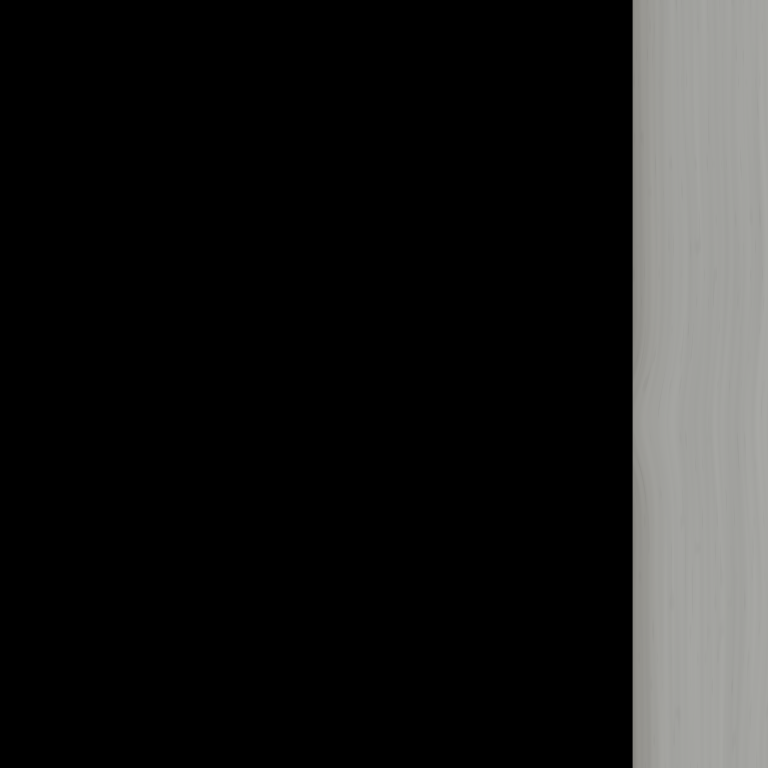
A three.js fragment shader for this background:

```glsl
// A black field with a pale grey wooden panel along the right side.
// The grain is value noise stretched along the height, bent near a knot
// at the panel's left edge and layered from broad bands to fine fibres.

varying vec2 vUv;

// Sine-free hash of a lattice point, 0 to 1
float hash(vec2 p) {
  vec3 q = fract(vec3(p.xyx) * 0.1031);
  q += dot(q, q.yzx + 33.33);
  return fract((q.x + q.y) * q.z);
}

float noise(vec2 p) {
  vec2 cell = floor(p);
  vec2 f = fract(p);
  f = f * f * (3.0 - 2.0 * f);
  float low = mix(hash(cell), hash(cell + vec2(1.0, 0.0)), f.x);
  float high = mix(hash(cell + vec2(0.0, 1.0)), hash(cell + vec2(1.0, 1.0)), f.x);
  return mix(low, high, f.y);
}

// Sideways position of the fibre passing through p
float fibrePosition(vec2 p, float edge) {
  float knot = (p.y - 0.45) / 0.075;
  float bend = 0.026 * exp(-knot * knot) * exp(-18.0 * (p.x - edge));
  float sway = 0.012 * (noise(vec2(p.x * 9.0, p.y * 4.5)) - 0.5);
  return p.x + bend + sway;
}

// Layered streaks, centred on zero
float grain(float fibre, float y) {
  float sum = 0.0;
  float weight = 0.5;
  vec2 scale = vec2(45.0, 1.6);
  for (int i = 0; i < 4; i++) {
    sum += weight * (noise(vec2(fibre, y) * scale + float(i) * 17.0) - 0.5);
    scale *= vec2(2.1, 1.7);
    weight *= 0.65;
  }
  return sum;
}

vec3 woodColor(vec2 p, float edge) {
  float fibre = fibrePosition(p, edge);

  // Darker heartwood on the left, paler wood to the right
  float pale = smoothstep(edge - 0.005, edge + 0.065, fibre);
  vec3 wood = mix(vec3(0.575, 0.57, 0.55), vec3(0.642, 0.643, 0.63), pale);

  wood += 0.05 * grain(fibre, p.y);

  // Thin growth lines, strongest beside the knot
  float rings = sin(fibre * 620.0 + 5.0 * noise(vec2(fibre * 30.0, p.y * 2.0)));
  wood += rings * mix(0.007, 0.003, pale);

  // Short pores and a slight shade along the edge
  wood -= 0.016 * smoothstep(0.78, 1.0, noise(vec2(fibre * 330.0, p.y * 28.0)));
  wood -= 0.04 * exp(-(p.x - edge) * 180.0);
  return wood;
}

void main() {
  float panelEdge = 0.8237;
  float panel = smoothstep(panelEdge - 0.001, panelEdge + 0.001, vUv.x);
  vec3 wood = woodColor(vec2(max(vUv.x, panelEdge), vUv.y), panelEdge);
  gl_FragColor = vec4(wood * panel, 1.0);
}
```
